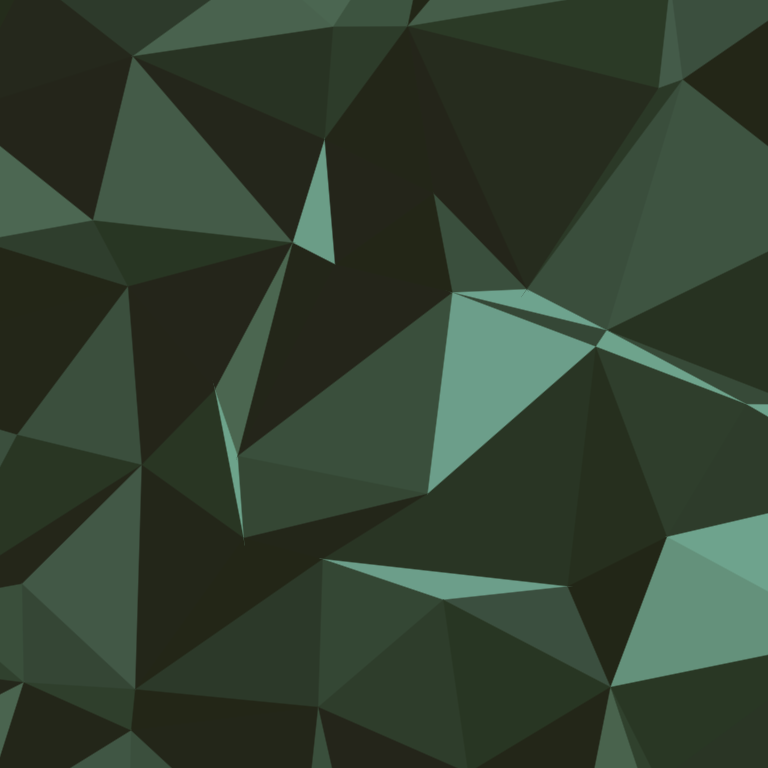
This background is drawn by a WebGL 2 fragment shader. Its source:

```glsl
#version 300 es
precision highp float;

uniform vec2 u_resolution;
out vec4 fragColor;

const float DENSITY = 5.7;   // mesh cells across the canvas
const float TILT = 0.42;     // mesh rotation in radians
const float SCATTER = 0.94;  // vertex freedom inside its cell
const vec2 LIGHT = vec2(0.9, 0.4);

vec2 hash2(vec2 p) {
    vec3 q = fract(p.xyx * vec3(0.1031, 0.1030, 0.0973));
    q += dot(q, q.yzx + 33.33);
    return fract((q.xx + q.yz) * q.zy);
}

float cross2(vec2 a, vec2 b) {
    return a.x * b.y - a.y * b.x;
}

// One vertex per cell, so neighbouring quads never overlap
vec2 meshVertex(vec2 cell) {
    return cell + 0.5 + SCATTER * (hash2(cell + 57.0) - 0.5);
}

// Signed distance to the line a-b, positive on its left
float edgeDistance(vec2 p, vec2 a, vec2 b) {
    return cross2(b - a, p - a) / length(b - a);
}

float triangleDistance(vec2 p, vec2 a, vec2 b, vec2 c) {
    return min(edgeDistance(p, a, b), min(edgeDistance(p, b, c), edgeDistance(p, c, a)));
}

// Dark olive to pale jade
vec3 facetRamp(float tone) {
    vec3 color = vec3(0.138, 0.148, 0.096);
    color = mix(color, vec3(0.16, 0.21, 0.14), smoothstep(0.28, 0.47, tone));
    color = mix(color, vec3(0.23, 0.31, 0.24), smoothstep(0.50, 0.70, tone));
    color = mix(color, vec3(0.29, 0.39, 0.31), smoothstep(0.76, 0.89, tone));
    color = mix(color, vec3(0.36, 0.51, 0.43), smoothstep(0.91, 0.97, tone));
    return mix(color, vec3(0.43, 0.64, 0.55), smoothstep(0.97, 1.03, tone));
}

// Evenly spread tones, raised toward the light and on slivers
vec3 facetColor(vec2 cell, float side, vec2 a, vec2 b, vec2 c) {
    vec2 noise = hash2(cell + vec2(131.0, 211.0) + 71.0 * side);
    float tone = fract(dot(cell, vec2(0.7549, 0.5698)) + 0.31 * side + 0.3 * noise.x);
    vec2 center = (a + b + c) / 3.0;
    float area = 0.5 * cross2(b - a, c - a);
    tone += 0.16 * dot(center / DENSITY, LIGHT);
    tone += 0.5 * (1.0 - smoothstep(0.06, 0.22, area));
    vec3 tint = vec3(0.006, -0.004, 0.014) * (noise.y - 0.5);
    return facetRamp(tone) + tint;
}

// Adds a facet's colour weighted by its soft coverage
vec4 facet(vec2 p, vec2 cell, float side, vec2 a, vec2 b, vec2 c, float softness) {
    float coverage = clamp(triangleDistance(p, a, b, c) / softness + 0.5, 0.0, 1.0);
    return vec4(facetColor(cell, side, a, b, c), 1.0) * coverage;
}

// Splits the quad along a diagonal that lies inside it
vec4 quadFacets(vec2 p, vec2 cell, float softness) {
    vec2 a = meshVertex(cell);
    vec2 b = meshVertex(cell + vec2(1.0, 0.0));
    vec2 c = meshVertex(cell + vec2(1.0, 1.0));
    vec2 d = meshVertex(cell + vec2(0.0, 1.0));
    bool acInside = cross2(b - a, c - a) > 0.0 && cross2(c - a, d - a) > 0.0;
    bool bdInside = cross2(b - a, d - a) > 0.0 && cross2(c - b, d - b) > 0.0;
    bool useAc = acInside && (!bdInside || hash2(cell + 19.0).x < 0.5);
    if (useAc) {
        return facet(p, cell, 0.0, a, b, c, softness)
             + facet(p, cell, 1.0, a, c, d, softness);
    }
    return facet(p, cell, 0.0, a, b, d, softness)
         + facet(p, cell, 1.0, b, c, d, softness);
}

vec3 facetMesh(vec2 p, float softness) {
    vec2 home = floor(p);
    vec4 sum = vec4(0.0);
    for (int y = -1; y <= 0; y++) {
        for (int x = -1; x <= 0; x++) {
            sum += quadFacets(p, home + vec2(x, y), softness);
        }
    }
    return sum.rgb / max(sum.a, 0.001);
}

void main() {
    float canvas = min(u_resolution.x, u_resolution.y);
    vec2 centered = (gl_FragCoord.xy - 0.5 * u_resolution) / canvas;
    mat2 turn = mat2(cos(TILT), sin(TILT), -sin(TILT), cos(TILT));
    float softness = DENSITY * max(0.002, 1.2 / canvas);
    fragColor = vec4(facetMesh(turn * centered * DENSITY, softness), 1.0);
}
```
